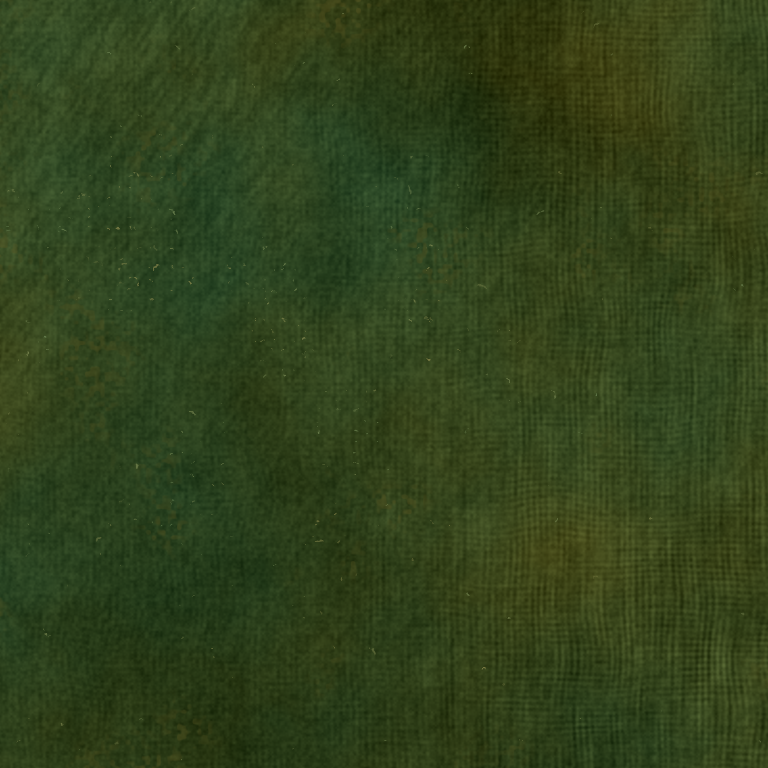
This texture is drawn by a three.js fragment shader. Its source:

```glsl
varying vec2 vUv;

float hash(vec2 p) {
  vec3 q = fract(p.xyx * 0.1031);
  q += dot(q, q.yzx + 33.33);
  return fract((q.x + q.y) * q.z);
}

float noise(vec2 p) {
  vec2 i = floor(p), f = fract(p);
  f = f * f * (3.0 - 2.0 * f);
  return mix(mix(hash(i), hash(i + vec2(1.0, 0.0)), f.x),
             mix(hash(i + vec2(0.0, 1.0)), hash(i + 1.0), f.x), f.y);
}

float fbm(vec2 p) {
  float sum = 0.0, amp = 0.5;
  for (int i = 0; i < 5; i++) {
    sum += amp * noise(p);
    p = mat2(1.6, 1.2, -1.2, 1.6) * p + 7.3;
    amp *= 0.5;
  }
  return sum / 0.97;
}

// Soft round patch: 1 at the centre, fading outwards
float patchAt(vec2 uv, vec2 centre, vec2 size) {
  vec2 d = (uv - centre) / size;
  return exp(-dot(d, d));
}

// Canvas threads, uneven along their length
float weave(vec2 uv) {
  vec2 wobble = vec2(noise(uv * vec2(9.0, 14.0)), noise(uv.yx * vec2(9.0, 14.0) + 40.0));
  vec2 thread = cos(6.2832 * (uv * 125.0 + wobble * 1.5));
  float warp = thread.x * noise(uv * vec2(60.0, 22.0)) + 1.6 * (noise(uv * vec2(170.0, 14.0)) - 0.5);
  float weft = thread.y * noise(uv * vec2(22.0, 60.0) + 80.0) + noise(uv * vec2(20.0, 170.0)) - 0.5;
  return warp * 0.65 + weft * 0.4;
}

// Fine bristle marks leaning to the right
float bristles(vec2 uv) {
  uv += 0.02 * noise(uv * 6.0);
  float along = dot(uv, vec2(0.55, 0.835));
  float across = dot(uv, vec2(0.835, -0.55));
  return noise(vec2(across * 170.0, along * 38.0) + 200.0) - 0.5;
}

// Small broken scratches of pale paint, one at most per cell
float flecks(vec2 uv, float cells, float density) {
  vec2 p = uv * cells, id = floor(p);
  vec2 d = fract(p) - mix(vec2(0.35), vec2(0.65), vec2(hash(id + 11.0), hash(id + 23.0)));
  float angle = mix(-1.3, 0.9, hash(id + 37.0));
  d = mat2(cos(angle), -sin(angle), sin(angle), cos(angle)) * d;
  d.y += 1.2 * d.x * d.x + 0.12 * (noise(p * 9.0) - 0.5);
  float halfLength = mix(0.03, 0.25, pow(hash(id + 53.0), 2.0));
  float dist = length(vec2(max(abs(d.x) - halfLength, 0.0), d.y));
  float stroke = 1.0 - smoothstep(0.015, 0.075, dist);
  float broken = smoothstep(0.25, 0.6, noise(p * 7.0 + 90.0));
  return stroke * broken * step(hash(id + 71.0), density) * mix(0.3, 1.0, hash(id + 97.0));
}

void main() {
  vec2 uv = vUv;
  vec2 warped = uv + 0.12 * (vec2(fbm(uv * 4.0), fbm(uv * 4.0 + 30.0)) - 0.5);
  float clouds = fbm(warped * vec2(3.6, 3.0) + 5.0) - 0.5;
  float mottle = fbm(uv * 16.0 + 60.0) - 0.5;
  float hueDrift = fbm(warped * 4.2 + 120.0) - 0.5;

  // Broad light and shadow
  float brushed = patchAt(warped, vec2(0.12, 0.92), vec2(0.4, 0.32));
  float shadow = patchAt(warped, vec2(0.68, 0.92), vec2(0.13, 0.2));
  float tone = 0.4 + 0.9 * clouds + 0.55 * mottle;
  tone += 0.28 * brushed - 0.45 * shadow;
  tone += 0.2 * patchAt(warped, vec2(0.8, 0.5), vec2(0.28, 0.2));
  tone -= 0.2 * patchAt(warped, vec2(0.45, 0.05), vec2(0.6, 0.2));

  // Surface texture
  float bareCanvas = smoothstep(0.2, 1.0, uv.x + 0.7 * clouds);
  bareCanvas += 0.6 * patchAt(uv, vec2(0.95, 0.1), vec2(0.25, 0.2));
  tone += weave(uv) * mix(0.16, 0.42, bareCanvas);
  tone += bristles(uv) * mix(0.2, 0.55, brushed);
  tone += 0.42 * (noise(uv * 210.0 + 300.0) - 0.5) + 0.22 * (noise(uv * 400.0) - 0.5);

  // Dark to light green, drifting towards olive or teal
  vec3 color = mix(vec3(0.14, 0.2, 0.065), vec3(0.26, 0.33, 0.155), tone);
  float warmth = 1.4 * hueDrift + 0.3 * (uv.x - 0.45) - 0.35 * brushed;
  warmth += 0.5 * patchAt(warped, vec2(0.82, 0.9), vec2(0.12, 0.14));
  color += warmth * vec3(0.085, 0.0, -0.05);

  // Ochre rubbed over the raised threads
  float ochre = smoothstep(0.55, 0.8, fbm(uv * 9.0 + 210.0)) * smoothstep(0.45, 0.8, noise(uv * 150.0 + 17.0));
  color = mix(color, vec3(0.36, 0.34, 0.13), 0.4 * ochre);

  // Pale flecks gathered in loose clusters
  float cluster = patchAt(uv, vec2(0.3, 0.6), vec2(0.28, 0.26)) * smoothstep(0.4, 0.62, noise(uv * 11.0 + 140.0));
  float fleck = flecks(uv, 42.0, 0.02 + 0.55 * cluster);
  fleck = max(fleck, 0.8 * flecks(uv + 0.37, 75.0, 0.012 + 0.4 * cluster));
  vec3 fleckColor = mix(vec3(0.43, 0.55, 0.36), vec3(0.6, 0.56, 0.31), noise(uv * 14.0 + 51.0));
  color = mix(color, fleckColor, 0.75 * fleck);

  gl_FragColor = vec4(max(color, 0.0), 1.0);
}
```
